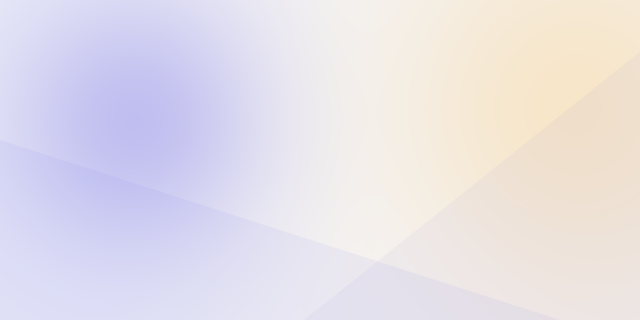
This background is drawn by a Shadertoy shader. Its source:

```glsl
// Soft round falloff, 1 at the centre
float glow(vec2 p, vec2 centre, float spread) {
    vec2 d = p - centre;
    return exp(-dot(d, d) / spread);
}

// Coverage below the line y = height + slope * x, with a smooth edge
float below(vec2 p, float height, float slope, float pixel) {
    float dist = (height + slope * p.x - p.y) / sqrt(1.0 + slope * slope);
    return smoothstep(-pixel, pixel, dist);
}

void mainImage(out vec4 fragColor, in vec2 fragCoord) {
    vec2 p = fragCoord / iResolution.xy * vec2(2.0, 1.0);
    float pixel = 0.75 / iResolution.y;

    // Pale base: cool left, near white middle, warm right
    vec3 paleLavender = vec3(0.918, 0.922, 0.970);
    vec3 softWhite = vec3(0.960, 0.952, 0.948);
    vec3 paleCream = vec3(0.957, 0.936, 0.918);
    vec3 color = mix(paleLavender, softWhite, smoothstep(0.2, 1.18, p.x));
    color = mix(color, paleCream, smoothstep(1.15, 2.0, p.x));

    // Violet and amber glows
    color = mix(color, vec3(0.752, 0.746, 0.940), glow(p, vec2(0.42, 0.62), 0.16));
    color = mix(color, vec3(0.968, 0.900, 0.785), glow(p, vec2(1.80, 0.66), 0.27));

    // Translucent slanted panels
    float leftPanel = below(p, 0.5625, -0.3214, pixel);
    float rightPanel = below(p, -0.7587, 0.7986, pixel);
    color = mix(color, vec3(0.39, 0.40, 0.93), 0.07 * leftPanel);
    color = mix(color, vec3(0.60, 0.56, 0.86), 0.08 * rightPanel);

    fragColor = vec4(color, 1.0);
}
```
